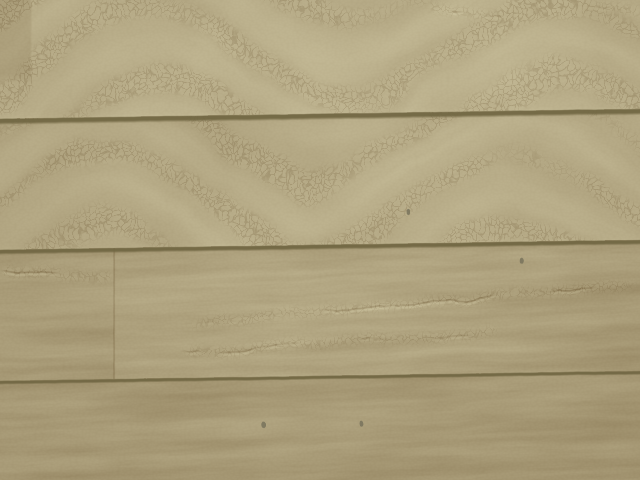
Give the GLSL for this texture, as a Shadertoy shader.

```glsl
// Travertine cladding: four long boards, slightly tilted, each shading the one below.
// Upper boards carry swirling bands with crinkled cells, lower boards fine flat strata.
// Layered sines make bands and clouds; cellular noise makes crinkles and grain.

// Layout, in units of canvas height
const float PITCH = 0.273;       // board height
const float BASE = 0.2065;       // lowest joint at the left side
const float SLOPE = 0.0155;      // tilt of the joints
const float SHADOW = 0.0115;     // mean joint shadow width
const float END_JOINT = 0.238;   // vertical joint in the third board
const float STRATA_TILT = 0.05;
const float CRINKLE = 0.42;      // strength of the crinkled cells

// Colours
const vec3 STONE_DARK = vec3(0.60, 0.54, 0.40);
const vec3 STONE_LIGHT = vec3(0.76, 0.72, 0.58);
const vec3 JOINT_COLOR = vec3(0.44, 0.40, 0.26);
const vec3 PIT_COLOR = vec3(0.47, 0.45, 0.36);

// Cracks as start and end points; pits as centres
const int VEIN_COUNT = 6;
const vec4 VEINS[VEIN_COUNT] = vec4[](
    vec4(0.38, 0.325, 1.34, 0.41), vec4(0.37, 0.262, 1.05, 0.312),
    vec4(0.0, 0.438, 0.235, 0.425), vec4(1.11, 0.99, 1.34, 0.982),
    vec4(0.89, 0.985, 1.05, 0.965), vec4(1.24, 0.80, 1.34, 0.805));
const int PIT_COUNT = 4;
const vec2 PITS[PIT_COUNT] = vec2[](
    vec2(1.087, 0.457), vec2(0.549, 0.115), vec2(0.753, 0.118), vec2(0.851, 0.559));

vec2 hash2(vec2 p) {
    vec3 q = fract(p.xyx * vec3(0.1031, 0.1030, 0.0973));
    q += dot(q, q.yzx + 33.33);
    return fract((q.xx + q.yz) * q.zy);
}

// Nearest and second nearest cell distances
vec2 cells(vec2 p) {
    vec2 id = floor(p), f = fract(p), best = vec2(8.0);
    for (int y = -1; y <= 1; y++)
        for (int x = -1; x <= 1; x++) {
            vec2 g = vec2(x, y);
            float d = length(g + hash2(id + g) - f);
            best = d < best.x ? vec2(d, best.x) : vec2(best.x, min(best.y, d));
        }
    return best;
}

// Rotated, warped sine octaves, roughly -0.7 to 0.7
float waves(vec2 p) {
    float sum = 0.0, amp = 0.5;
    for (int i = 0; i < 5; i++) {
        p = mat2(0.8, 0.6, -0.6, 0.8) * p + 1.7;
        sum += amp * sin(p.x + 1.6 * sin(p.y * 0.8)) * cos(p.y + sin(p.x * 0.7));
        p *= 1.8;
        amp *= 0.58;
    }
    return sum;
}

void mainImage(out vec4 fragColor, in vec2 fragCoord) {
    vec2 p = fragCoord / iResolution.y;
    float px = 1.0 / iResolution.y;

    // Board index, and signed distance below the nearest joint
    float h = (p.y - BASE - SLOPE * p.x + 0.0008 * waves(vec2(p.x * 40.0, 3.0))) / PITCH;
    float row = floor(h);
    float below = (0.5 - fract(h + 0.5)) * PITCH;
    float third = 1.0 - step(0.5, abs(row));
    float leftPiece = third * step(p.x, END_JOINT);
    float seed = row + 0.4 * leftPiece;
    float swirled = step(0.5, row);

    // Broad tone: clouds, light falloff, darker lower boards
    vec2 cornerward = p - vec2(0.72, 0.72);
    float tone = 0.53 + 0.08 * row - 0.05 * leftPiece - 0.24 * dot(cornerward, cornerward);
    tone += 0.14 * waves(p * 5.0 + seed * 13.0);

    // Swirled bands
    vec2 w = p + 0.035 * vec2(waves(p * 6.0 + seed * 7.0), waves(p * 7.0 + seed * 11.0));
    float arch = w.y - 0.1 * cos(7.4 * (w.x - 0.12 - 0.1 * row));
    float band = sin(40.0 * arch + 3.5);
    float rough = swirled * smoothstep(0.0, 0.9, band + 0.9 * waves(p * 8.0 + seed));
    tone += swirled * (0.11 - 0.09 * band + 0.07 * waves(vec2(w.x * 8.0, arch * 55.0)));

    // Flat strata
    vec2 q = vec2(p.x, p.y - STRATA_TILT * p.x + 0.006 * waves(p * 7.0 + seed));
    float strata = 0.22 * waves(vec2(q.x * 2.5, q.y * 45.0) + seed * 17.0)
                 + 0.14 * waves(vec2(q.x * 9.0, q.y * 120.0) + seed * 5.0);
    tone += (1.0 - swirled) * strata;

    // Cracks: broken dark lines with a pale lip and crumbled stone around
    for (int i = 0; i < VEIN_COUNT; i++) {
        vec4 v = VEINS[i];
        float t = (p.x - v.x) / (v.z - v.x), id = float(i) * 9.0;
        float d = p.y - mix(v.y, v.w, t) + 0.008 * waves(vec2(p.x * 22.0, id));
        float span = smoothstep(0.0, 0.06, t) * smoothstep(1.0, 0.94, t);
        float broken = span * smoothstep(-0.25, 0.35, waves(vec2(p.x * 17.0, id + 4.0)));
        tone -= 0.45 * broken * (1.0 - smoothstep(0.0005, 0.003, abs(d)));
        tone += 0.28 * broken * (1.0 - smoothstep(0.0, 0.004, abs(d + 0.005)));
        rough = max(rough, 0.75 * span * exp(-d * d / 0.00012));
    }

    // Crinkled cells and fine grain
    vec2 crinkled = p * vec2(95.0, 75.0) + 1.2 * vec2(waves(p * 40.0), waves(p * 40.0 + 9.0));
    vec2 cell = cells(crinkled);
    float groove = 1.0 - smoothstep(0.0, 0.3, cell.y - cell.x);
    tone += CRINKLE * rough * (0.22 - groove);
    tone += 0.10 * (0.5 - cells(p * vec2(150.0, 190.0)).x);

    // Weathered corner and end joint
    tone -= 0.25 * smoothstep(0.068, 0.062, p.x) * smoothstep(0.82, 0.85, p.y);
    tone -= 0.40 * third * (1.0 - smoothstep(0.0008, 0.003, abs(p.x - END_JOINT)));

    // Pale lip above each joint, soft shade below
    tone += below < 0.0 ? 0.12 * exp(below / 0.004) : -0.25 * exp(-below / 0.012);
    vec3 color = mix(STONE_DARK, STONE_LIGHT, clamp(tone, -0.4, 1.15));

    // Pits
    for (int i = 0; i < PIT_COUNT; i++) {
        float d = length((p - PITS[i]) * vec2(1.6, 1.0)) + 0.002 * waves(p * 120.0);
        color = mix(color, PIT_COLOR, 0.85 * (1.0 - smoothstep(0.005, 0.0085, d)));
    }

    // Joint shadows, wider toward the top
    float width = SHADOW * (0.78 + 0.22 * floor(h + 0.5));
    float shadow = smoothstep(-px, px, below) * (1.0 - smoothstep(0.45 * width, width, below));
    color = mix(color, JOINT_COLOR, 0.92 * shadow);
    fragColor = vec4(color, 1.0);
}
```
